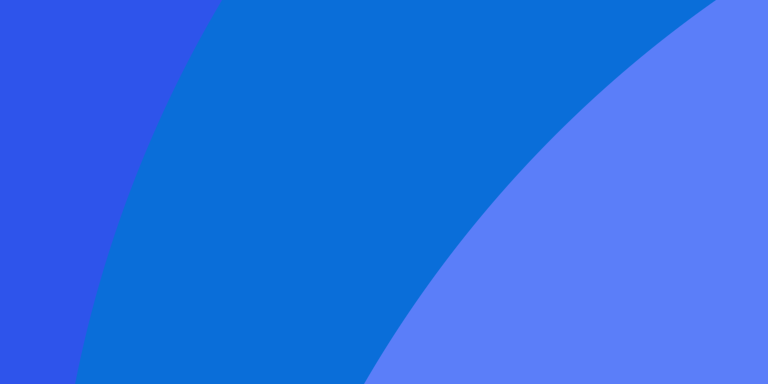
Give the GLSL for this background, as a Shadertoy shader.

```glsl
const vec3 INDIGO = vec3(0.18, 0.33, 0.92);
const vec3 AZURE = vec3(0.04, 0.43, 0.85);
const vec3 PERIWINKLE = vec3(0.355, 0.495, 0.975);

// Disc geometry in units of the canvas height
const float DISC_RADIUS = 3.1557;
const vec2 AZURE_CENTER = vec2(3.2914, -0.6117);
const vec2 PERIWINKLE_CENTER = vec2(3.6781, -1.5826);

// Antialiased coverage of a disc
float discMask(vec2 p, vec2 center, float radius, float pixel) {
    float dist = length(p - center) - radius;
    return 1.0 - smoothstep(-0.75 * pixel, 0.75 * pixel, dist);
}

void mainImage(out vec4 fragColor, in vec2 fragCoord) {
    float pixel = 1.0 / iResolution.y;
    vec2 p = fragCoord * pixel;

    // Keep the 2:1 layout centred when the aspect ratio differs
    p.x += 1.0 - 0.5 * iResolution.x * pixel;

    // Overlapping discs, back to front
    vec3 color = INDIGO;
    color = mix(color, AZURE, discMask(p, AZURE_CENTER, DISC_RADIUS, pixel));
    color = mix(color, PERIWINKLE, discMask(p, PERIWINKLE_CENTER, DISC_RADIUS, pixel));

    fragColor = vec4(color, 1.0);
}
```
